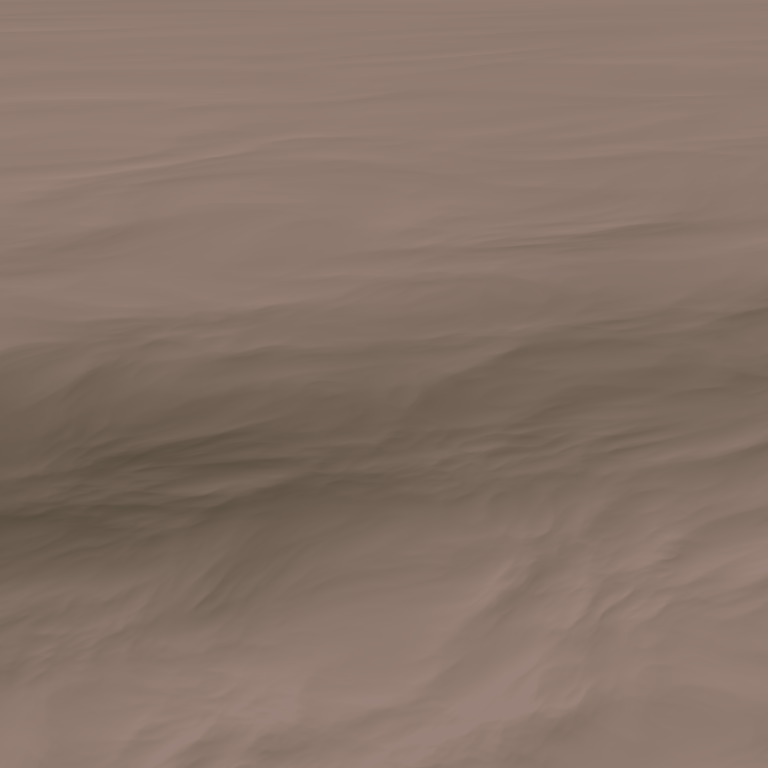
Write a Shadertoy shader that draws this texture.

```glsl
const vec3 SHADOW_SAND = vec3(0.36, 0.315, 0.26);
const vec3 LIGHT_SAND = vec3(0.575, 0.49, 0.45);
const float HORIZON = 1.04;
const vec2 GROUND_SCALE = vec2(2.1, 3.2);
const float RIDGE_SLANT = 0.23;

// Random unit vector for a lattice cell
vec2 hashDirection(vec2 cell) {
    uvec2 q = uvec2(ivec2(cell) + 4096);
    uint n = (q.x * 1597334677u) ^ (q.y * 3812015801u);
    n = (n ^ (n >> 15)) * 2246822519u;
    n ^= n >> 13;
    float angle = float(n & 65535u) / 65536.0 * 6.28318;
    return vec2(cos(angle), sin(angle));
}

float gradientNoise(vec2 p) {
    vec2 i = floor(p);
    vec2 f = p - i;
    vec2 u = f * f * f * (f * (f * 6.0 - 15.0) + 10.0);
    float a = dot(hashDirection(i), f);
    float b = dot(hashDirection(i + vec2(1, 0)), f - vec2(1, 0));
    float c = dot(hashDirection(i + vec2(0, 1)), f - vec2(0, 1));
    float d = dot(hashDirection(i + vec2(1, 1)), f - vec2(1, 1));
    return mix(mix(a, b, u.x), mix(c, d, u.x), u.y);
}

// Creased dunes; octaves too fine for the local foreshortening fade out
float duneHeight(vec2 p, float stretch) {
    p += 0.3 * vec2(gradientNoise(p * 1.3 + 7.7), gradientNoise(p * 1.3 + 31.2));
    float height = 0.0;
    float amplitude = 0.5;
    float patchiness = 1.0;
    float frequency = 1.0;
    for (int i = 0; i < 6; i++) {
        float n = gradientNoise(p);
        float ridge = 1.0 - 1.6 * sqrt(n * n + 0.0008);
        float fade = 1.0 - smoothstep(45.0, 140.0, frequency * stretch);
        height += amplitude * patchiness * fade * ridge;
        patchiness *= clamp(ridge + 0.15, 0.0, 1.0);
        amplitude *= 0.41;
        frequency *= 2.03;
        p = p * 2.03 + vec2(13.37, 5.71);
    }
    return height;
}

// Slope facing a light behind the dunes
float duneRelief(vec2 ground, float stretch) {
    const float STEP = 0.012;
    vec2 toLight = normalize(vec2(-0.35, 1.0)) * STEP;
    return (duneHeight(ground, stretch) - duneHeight(ground + toLight, stretch)) / STEP;
}

// Wide slanted hollow, deepest at the left
float hollowShade(vec2 uv) {
    float center = 0.33 + 0.16 * uv.x + 0.05 * gradientNoise(uv * vec2(2.5, 3.0) + 3.4);
    float offset = uv.y - center;
    float d = offset / mix(0.16, 0.2, smoothstep(-0.05, 0.05, offset));
    return mix(0.84, 0.42, uv.x) * exp(-d * d);
}

void mainImage(out vec4 fragColor, in vec2 fragCoord) {
    vec2 uv = fragCoord / iResolution.xy;

    // Foreshortened ground plane
    float below = HORIZON - uv.y;
    float stretch = GROUND_SCALE.y / below;
    vec2 ground = GROUND_SCALE * vec2(uv.x, -log(below) - RIDGE_SLANT * uv.x);

    // Broad tone plus crease lighting
    float contrast = mix(0.035, 0.1, smoothstep(0.1, 0.65, below));
    float tone = 0.98 - hollowShade(uv);
    tone += 0.06 * gradientNoise(ground * 0.8 + 19.3);
    tone += contrast * duneRelief(ground + 2.6, stretch);

    fragColor = vec4(mix(SHADOW_SAND, LIGHT_SAND, clamp(tone, -0.1, 1.12)), 1.0);
}
```
